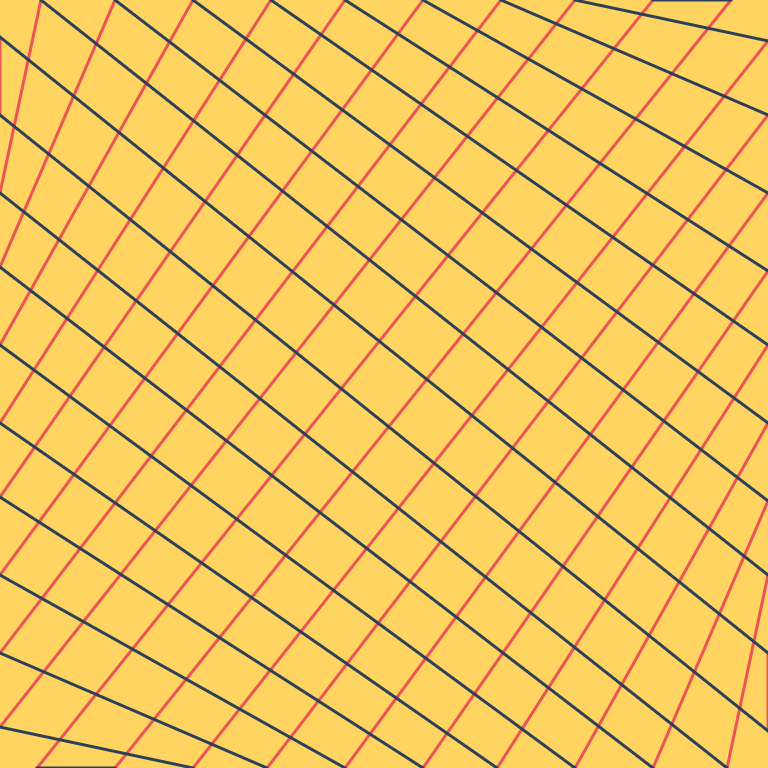
Write a WebGL 1 fragment shader that draws this pattern.

```glsl
precision highp float;
// A string-art lattice: notches run clockwise round the border of the square,
// ten to a side, and straight threads join them in two families of twenty.
// The dark family is the red one turned a quarter, drawn over it.

uniform vec2 u_resolution;

const vec3 GROUND = vec3(1.000, 0.831, 0.376);
const vec3 RED    = vec3(0.918, 0.329, 0.333);
const vec3 DARK   = vec3(0.176, 0.251, 0.349);

const float THREAD_WIDTH = 0.0039;
const float PER_SIDE     = 10.0;   // notches on each side
const float GRID         = 197.0;  // fine units along a side
const float FIRST_NOTCH  = 10.5;   // in fine units
const float NOTCH_STEP   = 59.0 / 3.0;
const int   THREADS      = 20;     // threads in each family

// Border notch n, counted clockwise from the top left corner.
vec2 notchPoint(float n) {
  n = mod(n + 0.5, 4.0 * PER_SIDE) - 0.5;
  float side = floor((n + 0.5) / PER_SIDE);
  float index = n - side * PER_SIDE;
  // Notches snap to whole units, so their gaps vary slightly.
  float t = (FIRST_NOTCH + floor(index * NOTCH_STEP + 0.1)) / GRID;
  if (side < 0.5) return vec2(t, 1.0);
  if (side < 1.5) return vec2(1.0, 1.0 - t);
  if (side < 2.5) return vec2(1.0 - t, 0.0);
  return vec2(0.0, t);
}

float segmentDistance(vec2 p, vec2 a, vec2 b) {
  vec2 pa = p - a;
  vec2 ba = b - a;
  return length(pa - ba * clamp(dot(pa, ba) / dot(ba, ba), 0.0, 1.0));
}

// Distance to the nearest thread of a family turned by a number of notches.
float familyDistance(vec2 p, float turn) {
  float nearest = 1.0;
  for (int i = 0; i < THREADS; i++) {
    float k = float(i);
    vec2 a = notchPoint(turn + k - 1.0);
    vec2 b = notchPoint(turn - k - 2.0);
    nearest = min(nearest, segmentDistance(p, a, b));
  }
  return nearest;
}

float threadCoverage(float distance, float pixel) {
  return clamp(0.5 + (0.5 * THREAD_WIDTH - distance) / pixel, 0.0, 1.0);
}

void main() {
  vec2 p = gl_FragCoord.xy / u_resolution;
  float pixel = 1.0 / min(u_resolution.x, u_resolution.y);

  vec3 color = GROUND;
  color = mix(color, RED, threadCoverage(familyDistance(p, 0.0), pixel));
  color = mix(color, DARK, threadCoverage(familyDistance(p, PER_SIDE), pixel));
  gl_FragColor = vec4(color, 1.0);
}
```
